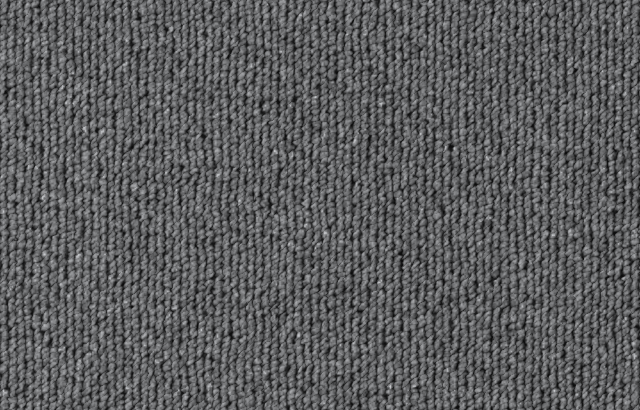
Give the GLSL for this texture, as a Shadertoy shader.

```glsl
float hash(vec2 p) {
    vec3 q = fract(p.xyx * vec3(0.1031, 0.1030, 0.0973));
    q += dot(q, q.yzx + 33.33);
    return fract((q.x + q.y) * q.z);
}

float noise(vec2 p) {
    vec2 cell = floor(p), f = fract(p);
    f = f * f * (3.0 - 2.0 * f);
    return mix(mix(hash(cell), hash(cell + vec2(1, 0)), f.x),
               mix(hash(cell + vec2(0, 1)), hash(cell + vec2(1, 1)), f.x), f.y);
}

// Tallest yarn loop at p: x = height, y = tone, z = side facing the light
vec3 yarnLoops(vec2 p) {
    vec3 top = vec3(-1.0, 0.5, 0.0);
    float column = floor(p.x);
    for (int i = -1; i <= 1; i++) {
        float id = column + float(i);
        float shift = 7.0 * hash(vec2(id, 71.0)) + 1.5 * noise(vec2(id * 3.7, p.y * 0.15));
        float row = floor(p.y + shift);
        for (int j = -2; j <= 2; j++) {
            vec2 cell = vec2(id, row + float(j));
            vec2 jitter = vec2(hash(cell + 13.0), hash(cell + 47.0)) - 0.5;
            vec2 d = p + vec2(0.0, shift) - cell - 0.5 - jitter * vec2(0.22, 0.4);
            d.y -= d.x * mix(0.2, 1.5, hash(cell + 91.0));
            d /= vec2(0.55, 0.8) * mix(0.95, 1.05, hash(cell + 133.0));
            float height = 1.0 - dot(d, d);
            if (height > top.x) top = vec3(height, hash(cell + 171.0), d.y - d.x);
        }
    }
    return top;
}

void mainImage(out vec4 fragColor, in vec2 fragCoord) {
    vec2 uv = fragCoord / iResolution.y;

    // Ribs of loops that wander a little, with frayed outlines
    vec2 p = uv * vec2(50.0, 70.0) + 20.0;
    p.x += 0.4 * (noise(p * vec2(0.25, 0.18)) - 0.5);
    p += 0.3 * (vec2(noise(p * 2.1), noise(p * 2.1 + 40.0)) - 0.5);
    vec3 loopTop = yarnLoops(p);

    // Rounded shading with soft dark gaps
    float body = smoothstep(-0.3, 1.1, loopTop.x);
    float value = 0.105 + 0.385 * body;
    value += body * (0.08 * (loopTop.y - 0.5) + 0.1 * loopTop.z);

    // Twisted fibres, small pale flecks and faint wear
    float fibre = noise(uv * vec2(230.0, 190.0) + 9.0);
    float twist = noise(vec2(uv.x + uv.y, uv.y - uv.x) * vec2(90.0, 170.0) + 60.0);
    value += (0.07 + 0.15 * body) * (fibre - 0.5) + 0.13 * (twist - 0.5);
    value += 0.13 * body * smoothstep(0.9, 1.0, loopTop.y) * smoothstep(0.6, 0.9, fibre);
    value += 0.015 * (noise(uv * vec2(9.0, 7.0)) - 0.5) + 0.015 * (0.8 - uv.x);

    vec3 greyYarn = vec3(0.992, 1.0, 1.016);
    fragColor = vec4(clamp(value, 0.05, 0.8) * greyYarn, 1.0);
}
```
